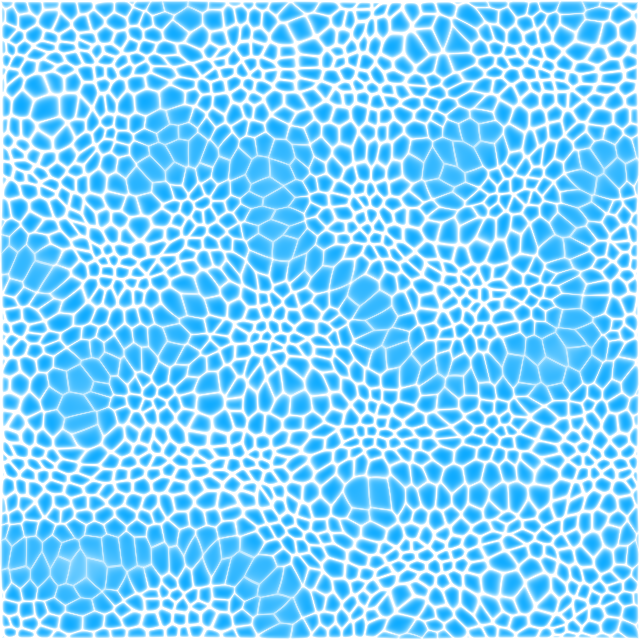
Reproduce this pattern procedurally as a WebGL 2 fragment shader.

```glsl
#version 300 es
precision highp float;
// Draws a sheet of blue rounded cells divided by glowing white walls of varying softness.

uniform vec2 u_resolution;
out vec4 outColor;

vec2 hash2(vec2 p) {
    vec3 q = fract(p.xyx * vec3(0.1031, 0.1030, 0.0973));
    q += dot(q, q.yzx + 33.33);
    return fract((q.xx + q.yz) * q.zy);
}

// Gradient noise, roughly -0.6 to 0.6
float cornerSlope(vec2 corner, vec2 offset) {
    float angle = 6.2832 * hash2(corner + 71.0).x;
    return dot(vec2(cos(angle), sin(angle)), offset);
}

float gradientNoise(vec2 p) {
    vec2 i = floor(p), f = p - i;
    vec2 u = f * f * f * (f * (f * 6.0 - 15.0) + 10.0);
    vec2 e = vec2(1.0, 0.0);
    return mix(mix(cornerSlope(i, f), cornerSlope(i + e, f - e), u.x),
               mix(cornerSlope(i + e.yx, f - e.yx), cornerSlope(i + 1.0, f - 1.0), u.x), u.y);
}

// Cell centres: jittered, with every other row shifted by half a cell
vec2 cellCentre(vec2 id) {
    vec2 lattice = vec2(id.x + 0.5 + 0.5 * mod(id.y, 2.0), (id.y + 0.5) * 0.87);
    return lattice + 0.62 * (hash2(id + 19.0) - 0.5);
}

// x: exact distance to the nearest wall, y: the same with rounded corners
vec2 wallDistance(vec2 p, float frameDistance) {
    vec2 base = floor(vec2(p.x - 0.25, p.y / 0.87));
    vec2 nearest = vec2(0.0);
    float best = 100.0;
    for (int j = -2; j <= 2; j++)
    for (int i = -2; i <= 2; i++) {
        vec2 toCentre = cellCentre(base + vec2(i, j)) - p;
        float d = dot(toCentre, toCentre);
        if (d < best) { best = d; nearest = toCentre; }
    }

    float wall = frameDistance;
    float sum = exp(-17.0 * frameDistance);
    for (int j = -2; j <= 2; j++)
    for (int i = -2; i <= 2; i++) {
        vec2 toCentre = cellCentre(base + vec2(i, j)) - p;
        vec2 across = toCentre - nearest;
        if (dot(across, across) > 0.0001) {
            float d = dot(0.5 * (toCentre + nearest), normalize(across));
            wall = min(wall, d);
            sum += exp(-17.0 * d);
        }
    }
    return vec2(wall, -log(sum) / 17.0);
}

void main() {
    vec2 uv = gl_FragCoord.xy / u_resolution;
    float pixel = 36.0 / min(u_resolution.x, u_resolution.y);

    // Broad patches: high values give larger cells with thin walls
    vec2 field = uv * 6.5 + 3.7;
    float patchValue = gradientNoise(field);
    vec2 slope = vec2(gradientNoise(field + vec2(0.02, 0.0)),
                      gradientNoise(field + vec2(0.0, 0.02))) - patchValue;
    vec2 p = uv * 36.0 + 0.4 * slope / 0.02;

    vec2 margin = min(uv, 1.0 - uv) * 36.0;
    vec2 wall = wallDistance(p, min(margin.x, margin.y) - 0.08);

    // Soft glow where cells are tight, crisp lines on a flat tint where they are open
    float openness = smoothstep(0.08, 0.42, patchValue);
    float glow = (1.18 - 1.1 * patchValue) * exp(-mix(8.0, 10.0, openness) * wall.y);
    glow = glow * (1.0 - 0.4 * openness) + 0.17 * openness;
    glow += 0.2 * smoothstep(0.42, 0.65, patchValue);
    float line = 1.0 - smoothstep(0.015, 0.05 + 0.6 * pixel, wall.x);
    float whiteness = max(glow, line * (1.0 - 0.25 * openness));

    vec3 deepBlue = vec3(0.03, 0.66, 1.0);
    outColor = vec4(mix(deepBlue, vec3(1.0), clamp(whiteness, 0.0, 1.0)), 1.0);
}
```
